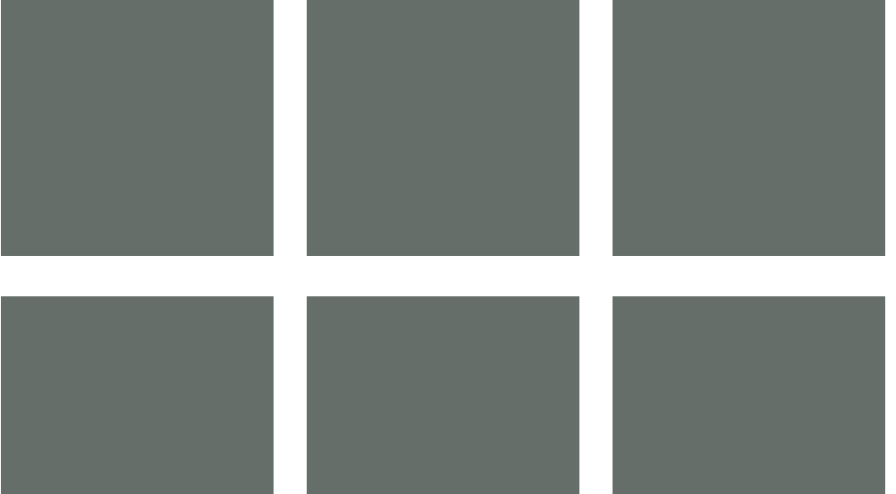
Reproduce this pattern procedurally as a WebGL 1 fragment shader.

```glsl
precision highp float;

uniform vec2 u_resolution;

// Lengths are fractions of the canvas width
#define PITCH 0.3413
#define TILE_SIZE vec2(0.3043, 0.2963)
#define FIRST_CENTER vec2(0.1532, 0.0725)
#define TILE_COLOR vec3(0.40, 0.43, 0.41)
#define GAP_COLOR vec3(1.0)

// Offset from the center of the nearest tile
vec2 tileOffset(vec2 p) {
  return mod(p - FIRST_CENTER + 0.5 * PITCH, PITCH) - 0.5 * PITCH;
}

// Share of a pixel covered by a rectangle centered at the origin
float rectCoverage(vec2 p, vec2 size, float pixel) {
  vec2 inside = clamp((0.5 * size - abs(p)) / pixel + 0.5, 0.0, 1.0);
  return inside.x * inside.y;
}

void main() {
  vec2 p = gl_FragCoord.xy / u_resolution.x;
  float pixel = 1.0 / u_resolution.x;

  // Flat tiles over the gaps
  float tile = rectCoverage(tileOffset(p), TILE_SIZE, pixel);
  gl_FragColor = vec4(mix(GAP_COLOR, TILE_COLOR, tile), 1.0);
}
```
